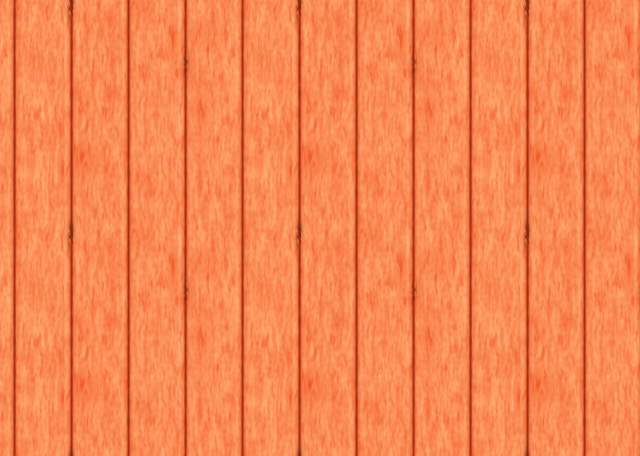
A Shadertoy shader for this texture:

```glsl
// Orange painted vertical wood planks with dark seams, grain, stains and knots.

#define TILES_DOWN 2.0       // square tiles in the canvas height
#define PLANKS 4.0           // planks in one tile
#define FIRST_SEAM 0.064     // left offset, in tiles
#define SEAM_HALF 0.0042     // half width of the dark seam, in tiles
#define GRAIN_CONTRAST 1.0
#define STAIN_STRENGTH 0.75
#define PALE vec3(1.00, 0.645, 0.425)
#define RUST vec3(0.95, 0.37, 0.18)
#define SEAM_RED vec3(0.80, 0.22, 0.06)
#define KNOT_BROWN vec3(0.42, 0.10, 0.03)

// Unit gradient at a lattice point
vec2 gradientAt(vec2 cell) {
    uvec2 u = uvec2(cell) * uvec2(73856093u, 19349663u);
    uint h = (u.x ^ u.y) + 1013u;
    h = (h ^ (h >> 16)) * 73244475u;
    h = (h ^ (h >> 15)) * 73244475u;
    h ^= h >> 16;
    float angle = float(h & 65535u) * 6.28318 / 65536.0;
    return vec2(cos(angle), sin(angle));
}

// Gradient noise that repeats once per tile; freq holds whole numbers
float tileNoise(vec2 t, vec2 freq) {
    vec2 q = t * freq, i = floor(q), f = q - i;
    vec2 w = f * f * f * (f * (f * 6.0 - 15.0) + 10.0);
    vec2 lo = mod(i, freq), hi = mod(i + 1.0, freq);
    float a = dot(gradientAt(lo), f);
    float b = dot(gradientAt(vec2(hi.x, lo.y)), f - vec2(1.0, 0.0));
    float c = dot(gradientAt(vec2(lo.x, hi.y)), f - vec2(0.0, 1.0));
    float d = dot(gradientAt(hi), f - 1.0);
    return mix(mix(a, b, w.x), mix(c, d, w.x), w.y);
}

// Soft elliptical spot, wrapped over the tile
float spot(vec2 t, vec2 center, vec2 size) {
    vec2 d = (fract(t - center + 0.5) - 0.5) / size;
    return exp(-dot(d, d));
}

// Stains: center and size, in tiles
const vec4 STAINS[6] = vec4[6](
    vec4(0.69, 0.83, 0.022, 0.075), vec4(0.715, 0.68, 0.025, 0.05),
    vec4(0.825, 0.85, 0.040, 0.055), vec4(0.30, 0.31, 0.045, 0.05),
    vec4(0.82, 0.53, 0.022, 0.09), vec4(0.215, 0.26, 0.018, 0.07));

void mainImage(out vec4 fragColor, in vec2 fragCoord) {
    float pixel = TILES_DOWN / iResolution.y;
    vec2 t = fragCoord * pixel - vec2(FIRST_SEAM, 0.0);

    // Plank index and signed distance to the nearest seam
    float plank = mod(floor(t.x * PLANKS), PLANKS);
    float side = (fract(t.x * PLANKS + 0.5) - 0.5) / PLANKS;
    float seamDist = abs(side);

    // Grain: each plank slides its own noise, with a slight waver
    vec2 g = t + vec2(0.0, plank * 0.37);
    g.x += 0.010 * tileNoise(g, vec2(9.0, 7.0));
    float broad = tileNoise(g, vec2(13.0, 4.0));
    float streak = tileNoise(g, vec2(34.0, 6.0));
    float fibre = tileNoise(g, vec2(67.0, 15.0));
    float rough = tileNoise(g + 0.006 * streak, vec2(83.0, 41.0));
    float tone = 0.66 + GRAIN_CONTRAST *
        (0.26 * broad + 0.34 * streak + 0.38 * fibre + 0.30 * rough);
    tone += 0.03 * cos(plank * 2.4);

    // Short worn flecks
    float fleck = tileNoise(g + 0.31, vec2(53.0, 13.0)) + 0.4 * broad;
    tone -= 0.28 * smoothstep(0.24, 0.46, fleck);

    // Ragged stains
    float stain = 0.0;
    for (int k = 0; k < 6; k++)
        stain += spot(t, STAINS[k].xy, STAINS[k].zw);
    float ragged = smoothstep(-0.15, 0.30, streak + 0.7 * fibre + 0.3 * rough);
    tone -= STAIN_STRENGTH * min(stain, 1.0) * ragged;

    // Pale bevel left of each seam
    tone += 0.16 * smoothstep(0.012, 0.0, abs(side + 0.026));
    vec3 color = mix(RUST, PALE, clamp(tone, -0.3, 1.08));

    // Reddish shade and dark seam line
    float shade = exp(-pow(seamDist / 0.011, 2.0));
    color = mix(color, SEAM_RED, 0.55 * shade);
    float halfWidth = SEAM_HALF * (1.0 + 0.5 * tileNoise(t, vec2(4.0, 23.0)));
    float line = smoothstep(pixel, -pixel, seamDist - halfWidth);
    color = mix(color, mix(SEAM_RED, KNOT_BROWN, 0.45), 0.9 * line);

    // Knots gnawed into two of the seams
    float knot = spot(t, vec2(0.248, 0.963), vec2(0.013, 0.065))
        + 0.8 * spot(t, vec2(0.752, 0.718), vec2(0.012, 0.055));
    knot *= smoothstep(-0.35, 0.2, rough + fibre);
    color = mix(color, KNOT_BROWN, 0.85 * min(knot, 1.0));

    fragColor = vec4(color, 1.0);
}
```
